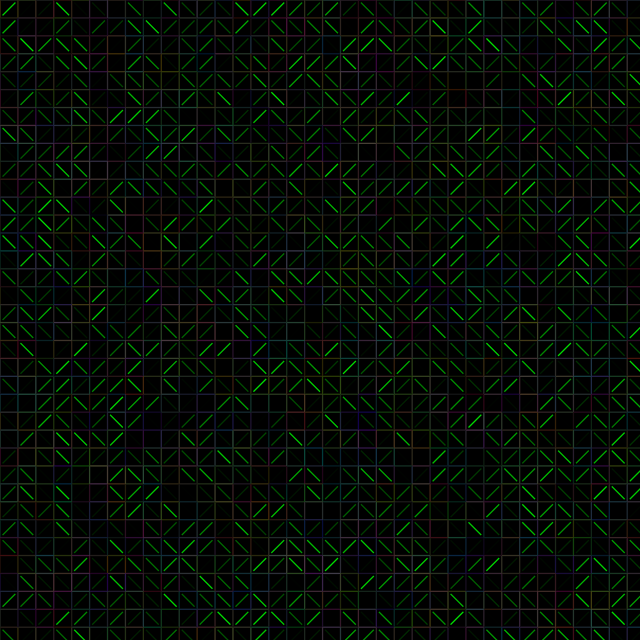
Give the GLSL for this pattern, as a WebGL 1 fragment shader.

```glsl
precision highp float;

uniform vec2 u_resolution;

#define CELLS 35.714        // cells across the canvas
#define GRID_WIDTH 0.0714   // widths and lengths in cells
#define SLASH_WIDTH 0.0714
#define SLASH_INSET 0.143
#define GRID_TINT 0.15      // largest tint one cell adds to its border
#define SLASH_PEAK 0.88
#define SLASH_FALLOFF 1.4   // above 1 favours dim slashes
#define SLASH_COLOR vec3(0.0, 1.0, 0.0)

// Four random values per cell, arithmetic only
vec4 hash42(vec2 cell) {
  vec4 q = fract(cell.xyxy * vec4(0.1031, 0.1030, 0.0973, 0.1099));
  q += dot(q, q.wzxy + 33.33);
  return fract((q.xxyz + q.yzzw) * q.zywx);
}

// Antialiased coverage of a band, given distance from its centre
float band(float dist, float halfWidth, float pixel) {
  float low = max(dist - 0.5 * pixel, -halfWidth);
  float high = min(dist + 0.5 * pixel, halfWidth);
  return clamp((high - low) / pixel, 0.0, 1.0);
}

vec3 borderTint(vec2 cell) {
  return GRID_TINT * hash42(cell + 71.0).xyz;
}

// Cell borders: each edge sums the tints of the two cells sharing it
vec3 grid(vec2 cell, vec2 local, float pixel) {
  vec2 side = step(0.5, local) * 2.0 - 1.0;
  vec2 edge = 0.5 - abs(local - 0.5);
  vec3 own = borderTint(cell);
  vec3 upright = own + borderTint(cell + vec2(side.x, 0.0));
  vec3 level = own + borderTint(cell + vec2(0.0, side.y));
  return max(upright * band(edge.x, 0.5 * GRID_WIDTH, pixel),
             level * band(edge.y, 0.5 * GRID_WIDTH, pixel));
}

// One diagonal per cell, with random direction and brightness
vec3 slash(vec2 cell, vec2 local, float pixel) {
  vec4 rnd = hash42(cell + 13.0);
  vec2 p = local - 0.5;
  p.x *= rnd.x < 0.5 ? -1.0 : 1.0;
  float across = (p.x - p.y) * 0.70711;
  float along = (p.x + p.y) * 0.70711;
  float halfLength = (0.5 - SLASH_INSET) * 1.41421;
  float cover = band(across, 0.5 * SLASH_WIDTH, pixel)
              * band(along, halfLength, pixel);
  return SLASH_COLOR * cover * SLASH_PEAK * pow(rnd.y, SLASH_FALLOFF);
}

void main() {
  // Cells are counted from the top left corner
  vec2 uv = gl_FragCoord.xy / u_resolution.y;
  vec2 pos = vec2(uv.x, 1.0 - uv.y) * CELLS;
  float pixel = CELLS / u_resolution.y;
  vec2 cell = floor(pos);
  vec2 local = fract(pos);

  vec3 color = grid(cell, local, pixel) + slash(cell, local, pixel);
  gl_FragColor = vec4(color, 1.0);
}
```
